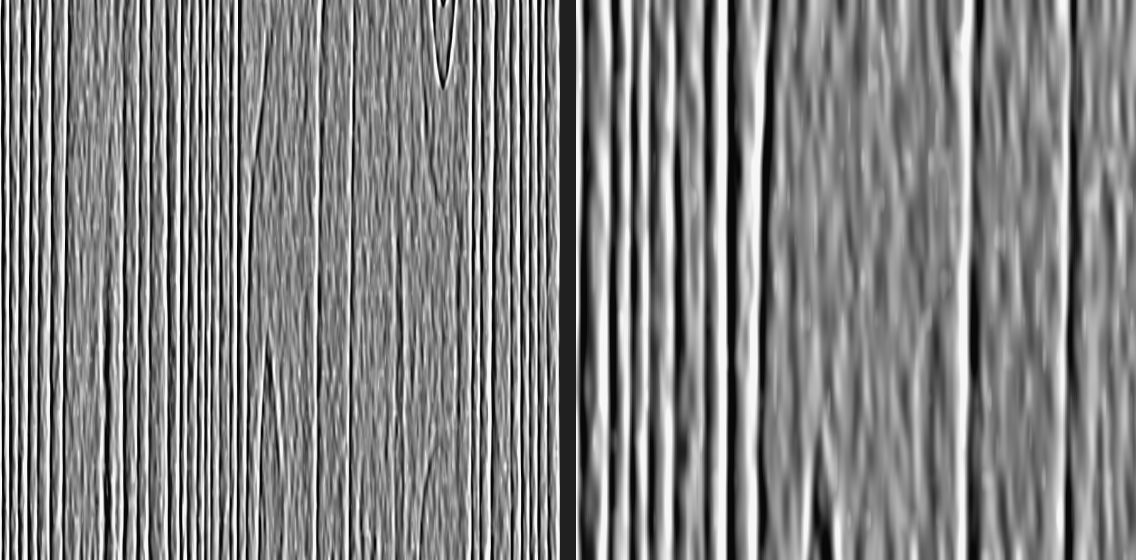
Left, the full canvas; right, a detail of the centre.
A WebGL 1 fragment shader for this texture:

```glsl
precision highp float;
// Embossed grey wood grain: upright growth rings, loose arches and short fibres.
uniform vec2 u_resolution;

float hash(vec2 p) {
  vec3 q = fract(vec3(p.xyx) * vec3(0.1031, 0.1030, 0.0973));
  q += dot(q, q.yzx + 33.33);
  return fract((q.x + q.y) * q.z);
}

float noise(vec2 p) {
  vec2 cell = floor(p), f = fract(p);
  f = f * f * (3.0 - 2.0 * f);
  return mix(mix(hash(cell), hash(cell + vec2(1.0, 0.0)), f.x),
             mix(hash(cell + vec2(0.0, 1.0)), hash(cell + vec2(1.0, 1.0)), f.x), f.y);
}

// Ring count across the board: steep where rings crowd, flat where they spread.
float ringField(vec2 p) {
  float rings = 4.0 * p.x
    + 7.5 * smoothstep(-0.06, 0.15, p.x)
    + 3.0 * smoothstep(0.22, 0.31, p.x)
    + 7.5 * smoothstep(0.29, 0.45, p.x)
    + 2.5 * smoothstep(0.6, 0.65, p.x)
    + 2.0 * smoothstep(0.82, 0.88, p.x)
    + 6.0 * smoothstep(0.87, 1.01, p.x);

  // Wandering rings in the open middle, uneven spacing elsewhere
  float open = smoothstep(0.42, 0.48, p.x) * (1.0 - smoothstep(0.6, 0.66, p.x));
  float arch = exp(-pow((p.x - 0.785) / 0.05, 2.0));
  rings += (0.4 + 1.8 * open) * (1.0 - arch) * noise(vec2(p.x * 17.0, p.y * 0.9) + 7.0);
  rings += 0.7 * (1.0 - arch) * noise(vec2(p.x * 42.0, p.y * 0.6) + 25.0);
  rings += 0.05 * noise(vec2(p.x * 50.0, p.y * 12.0) + 40.0);

  // Two facing arches, one from each end of the board
  float across = (p.x - 0.785 - 0.012 * (p.y - 0.5)) / 0.025;
  float along = p.y - 0.42;
  return rings + 7.0 * along * along * exp(-across * across);
}

// Each ring rises slowly and drops sharply, with upright fibres laid over it.
float grainHeight(vec2 p) {
  float rings = ringField(p);
  float s = fract(rings);
  float ramp = min(s / 0.91, (1.0 - s) / 0.09);
  float strength = 0.55 + 0.55 * hash(vec2(floor(rings), 3.0));
  float streak = noise(vec2(p.x * 110.0, p.y * 3.0) + 90.0);
  float strand = noise(vec2(p.x * 170.0 - p.y * 7.0, p.y * 15.0) + 130.0);
  float fibre = noise(vec2(p.x * 240.0 + p.y * 8.0, p.y * 30.0) + 50.0);
  return strength * ramp + 0.2 * streak + 0.26 * strand + 0.32 * fibre;
}

// Narrow blur minus wide blur across the grain gives paired light and dark edges.
float emboss(vec2 p) {
  vec2 sums = vec2(0.0), weights = vec2(0.0);
  for (int i = -10; i <= 10; i++) {
    float offset = float(i) * 0.0012;
    vec2 w = exp(-0.5 * offset * offset / vec2(0.000002, 0.000018));
    sums += w * grainHeight(p + vec2(offset, 0.0));
    weights += w;
  }
  vec2 blurred = sums / weights;
  return blurred.x - blurred.y;
}

void main() {
  vec2 p = gl_FragCoord.xy / u_resolution;
  // Slim specks and a few pale flecks break up the smooth relief
  float speck = noise(p * vec2(330.0, 48.0)) - 0.5;
  float fleck = smoothstep(0.72, 1.0, noise(p * vec2(250.0, 42.0) + 60.0));
  float shade = 0.51 + 2.7 * emboss(p) + 0.18 * speck + 0.15 * fleck;
  gl_FragColor = vec4(vec3(clamp(shade, 0.03, 0.97)), 1.0);
}
```
